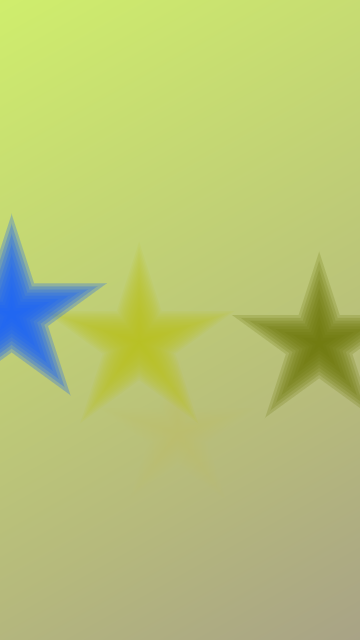
Reproduce this background procedurally as a Shadertoy shader.

```glsl
const vec3 LIME = vec3(0.812, 0.932, 0.425);
const vec3 SAGE = vec3(0.712, 0.727, 0.487);
const vec3 TAUPE = vec3(0.660, 0.638, 0.525);
const float CREASE = 0.717;         // gradient position of the middle stop

const vec3 SAND = vec3(0.75, 0.73, 0.35);
const vec3 MUSTARD = vec3(0.72, 0.75, 0.10);
const vec3 BLUE = vec3(0.11, 0.39, 0.96);
const vec3 OLIVE = vec3(0.42, 0.46, 0.03);

// Star placement: centre x, centre y, tip radius, in canvas heights
const vec3 SAND_STAR = vec3(0.2775, 0.3230, 0.1280);
const vec3 MUSTARD_STAR = vec3(0.2174, 0.4655, 0.1570);
const vec3 BLUE_STAR = vec3(0.0182, 0.5090, 0.1565);
const vec3 OLIVE_STAR = vec3(0.4987, 0.4635, 0.1435);

const float POINT_ANGLE = 1.256637; // one fifth of a turn

// Tip radius of the centred five-pointed star whose outline passes through p
float starRadius(vec2 p) {
    float angle = atan(p.x, p.y);
    angle = abs(mod(angle + 0.5 * POINT_ANGLE, POINT_ANGLE) - 0.5 * POINT_ANGLE);
    return length(p) * cos(POINT_ANGLE - angle) / cos(POINT_ANGLE);
}

// Blend shrinking translucent copies of one star over the base colour
vec3 layerStar(vec3 base, vec2 p, vec3 star, vec3 tint, int layers, float opacity) {
    float radius = starRadius(p - star.xy);
    float pixel = 1.0 / iResolution.y;
    for (int i = 0; i < layers; i++) {
        float layerRadius = star.z * (1.0 - float(i) / float(layers));
        float edge = (layerRadius - radius) * cos(POINT_ANGLE);
        float coverage = clamp(edge / pixel + 0.5, 0.0, 1.0);
        base = mix(base, tint, opacity * coverage);
    }
    return base;
}

// Three-stop gradient from the upper left to the lower right corner
vec3 background(vec2 p, vec2 canvas) {
    vec2 fromCorner = vec2(p.x, canvas.y - p.y);
    float t = dot(fromCorner, canvas) / dot(canvas, canvas);
    vec3 upper = mix(LIME, SAGE, clamp(t / CREASE, 0.0, 1.0));
    return mix(upper, TAUPE, clamp((t - CREASE) / (1.0 - CREASE), 0.0, 1.0));
}

void mainImage(out vec4 fragColor, in vec2 fragCoord) {
    vec2 p = fragCoord / iResolution.y;
    vec3 color = background(p, iResolution.xy / iResolution.y);

    // Stars from back to front
    color = layerStar(color, p, SAND_STAR, SAND, 12, 0.04);
    color = layerStar(color, p, MUSTARD_STAR, MUSTARD, 20, 0.10);
    color = layerStar(color, p, BLUE_STAR, BLUE, 10, 0.30);
    color = layerStar(color, p, OLIVE_STAR, OLIVE, 10, 0.22);

    fragColor = vec4(color, 1.0);
}
```
